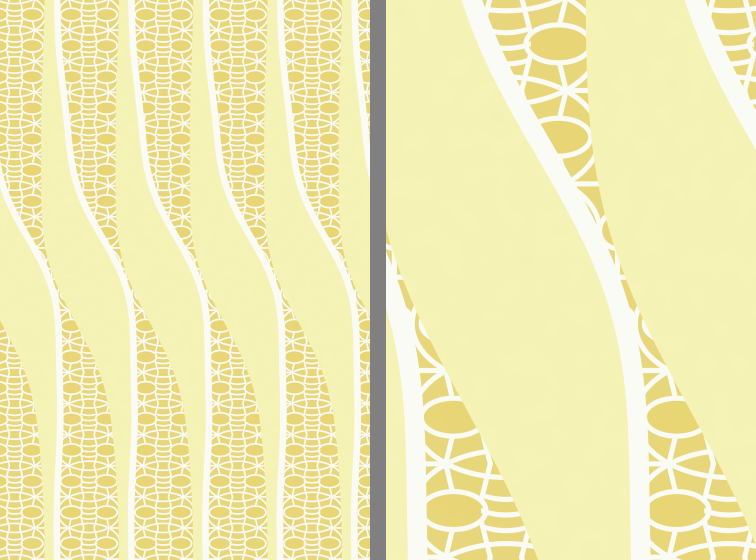
Left, the full canvas; right, a detail of the centre.
A WebGL 2 fragment shader for this pattern:

```glsl
#version 300 es
precision highp float;

uniform vec2 u_resolution;
out vec4 fragColor;

const float TAU = 6.2831853;
const float HEIGHT = 7.53;      // canvas height, in column widths
const float LACE_ROWS = 18.0;
const float RIBBON_HALF = 0.044;
const float THREAD_HALF = 0.0115;

const vec3 CREAM = vec3(0.96, 0.95, 0.71);
const vec3 WHITE = vec3(0.985, 0.985, 0.965);
const vec3 GOLD = vec3(0.91, 0.84, 0.50);
const vec3 DEEP_GOLD = vec3(0.91, 0.835, 0.44);

vec2 hashGradient(vec2 cell) {
  vec2 h = vec2(dot(cell, vec2(127.1, 311.7)), dot(cell, vec2(269.5, 183.3)));
  return fract(sin(h) * 43758.5) * 2.0 - 1.0;
}

float gradientNoise(vec2 p) {
  vec2 i = floor(p), f = fract(p);
  vec2 u = f * f * f * (f * (f * 6.0 - 15.0) + 10.0);
  vec2 e = vec2(1.0, 0.0);
  float low = mix(dot(hashGradient(i), f), dot(hashGradient(i + e), f - e), u.x);
  float high = mix(dot(hashGradient(i + e.yx), f - e.yx),
                   dot(hashGradient(i + 1.0), f - 1.0), u.x);
  return mix(low, high, u.y);
}

float coverage(float distance, float pixel) {
  return smoothstep(0.7 * pixel, -0.7 * pixel, distance);
}

float ellipseDistance(vec2 p, vec2 radius) {
  float k = length(p / radius);
  return k * (k - 1.0) / max(length(p / (radius * radius)), 0.001);
}

float segmentDistance(vec2 p, vec2 a, vec2 b) {
  vec2 ab = b - a;
  return length(p - a - ab * clamp(dot(p - a, ab) / dot(ab, ab), 0.0, 1.0));
}

// Wave drifting one column to the right over the canvas height.
float wave(float t, float start, vec4 cosines, vec4 sines) {
  vec4 angle = TAU * t * vec4(1.0, 2.0, 3.0, 4.0);
  return start + t + dot(cosines, cos(angle)) + dot(sines, sin(angle));
}

float ribbonX(float t) {
  return wave(t, 0.903, vec4(-0.165, 0.049, -0.032, 0.0135),
              vec4(-0.198, 0.043, -0.005, -0.0035));
}

float laceEdgeX(float t) {
  return wave(t, 1.4735, vec4(0.1575, -0.053, 0.0237, -0.004),
              vec4(-0.2245, 0.037, -0.005, 0.0));
}

// Converts a horizontal offset to a distance across a sloping curve.
float slopeScale(float before, float after, float stepT) {
  float slope = (after - before) / (2.0 * stepT * HEIGHT);
  return inversesqrt(1.0 + slope * slope);
}

float sideOval(vec2 q) {
  return ellipseDistance(vec2(abs(q.x) - 0.235, q.y), vec2(0.145, 0.085));
}

// Distance to the nearest thread in one lace cell.
float laceThreads(vec2 q, float rowHeight) {
  vec2 m = abs(q);
  float halfRow = 0.5 * rowHeight;
  float d = abs(sideOval(q));
  // Overlapping large ellipses and bowed arcs in the middle
  for (int i = -1; i <= 1; i++) {
    float k = float(i);
    d = min(d, abs(ellipseDistance(q - vec2(0.0, k * rowHeight), vec2(0.42, 0.27))));
    float arc = abs(q.y - 0.07 * k + 0.02 - 1.6 * q.x * q.x);
    d = min(d, max(arc, m.x - 0.1));
  }
  // Spokes
  d = min(d, segmentDistance(m, vec2(0.11, 0.05), vec2(0.07, halfRow)));
  d = min(d, segmentDistance(m, vec2(0.24, 0.085), vec2(0.27, halfRow)));
  // Joints between neighbouring columns
  d = min(d, abs(length(m - vec2(0.5, 0.0)) - 0.08));
  d = min(d, segmentDistance(m, vec2(0.5, 0.08), vec2(0.5, halfRow)));
  return min(d, segmentDistance(m, vec2(0.27, halfRow), vec2(0.5, halfRow)));
}

vec3 laceColor(vec2 p, float t, float pixel) {
  float rowHeight = HEIGHT / LACE_ROWS;
  vec2 q = fract(vec2(p.x - 0.696, 0.97 - t * LACE_ROWS)) - 0.5;
  q.y *= rowHeight;
  float tint = 0.3 + 0.5 * gradientNoise(p * 2.5) + 0.35 * coverage(sideOval(q), pixel);
  vec3 fill = mix(GOLD, DEEP_GOLD, clamp(tint, 0.0, 1.0));
  return mix(fill, WHITE, coverage(laceThreads(q, rowHeight) - THREAD_HALF, pixel));
}

void main() {
  float pixel = HEIGHT / u_resolution.y;
  vec2 p = gl_FragCoord.xy * pixel;
  float t = 1.0 - p.y / HEIGHT;
  float stepT = 0.002;

  float ribbon = ribbonX(t), edge = laceEdgeX(t);
  float ribbonScale = slopeScale(ribbonX(t - stepT), ribbonX(t + stepT), stepT);
  float edgeScale = slopeScale(laceEdgeX(t - stepT), laceEdgeX(t + stepT), stepT);

  // Lace fills each column from its ribbon to the lace edge
  float across = fract(p.x - ribbon);
  float laceDistance = (across - (edge - ribbon)) * edgeScale;
  vec3 color = CREAM + 0.006 * gradientNoise(p * 9.0);
  color = mix(color, laceColor(p, t, pixel), coverage(laceDistance, pixel));

  float ribbonDistance = min(across, 1.0 - across) * ribbonScale - RIBBON_HALF;
  color = mix(color, WHITE, coverage(ribbonDistance, pixel));
  fragColor = vec4(color, 1.0);
}
```
